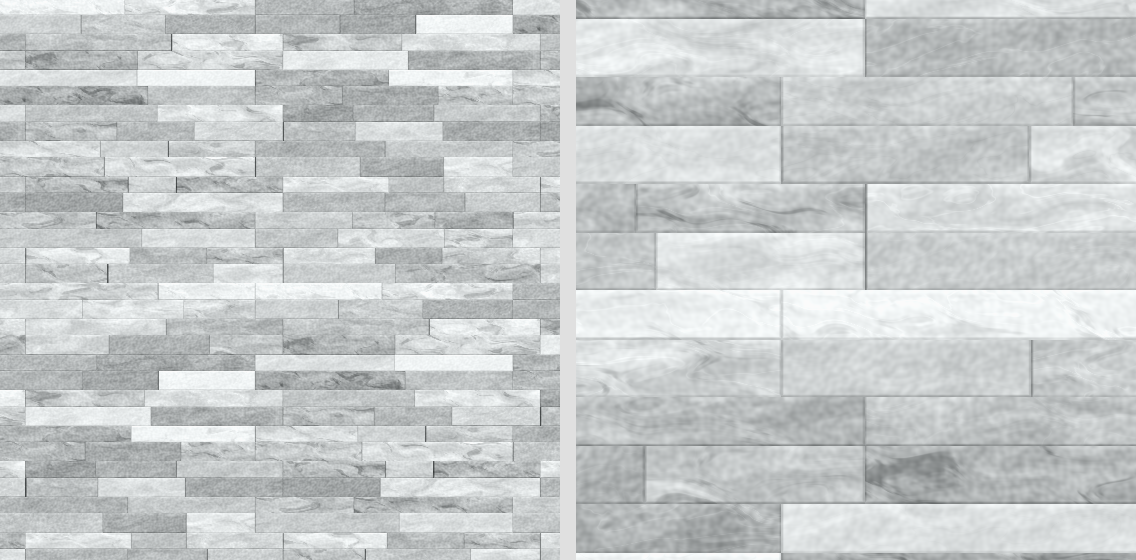
Left: the whole. Right: its middle third, enlarged.
Give the GLSL for this texture, as a three.js fragment shader.

```glsl
// Split-face ledger stone cladding: thin courses of pale grey quartzite strips.
// Interlocking panels step sideways every two courses and reuse their stones;
// each stone gets its own tone, clouding, veins and grain from gradient noise.
varying vec2 vUv;

const float PAIRS = 15.73;         // pairs of courses down the canvas
const float PAIR_OFFSET = 0.037;
const float COURSE_SPLIT = 0.46;   // share of a pair taken by its upper course
const float PANEL_WIDTH = 0.4596;
const float PANEL_STEP = 0.0495;   // sideways interlock of alternate pairs
const float PANEL_DROP = 16.0;     // courses each panel is lowered by
const float PANEL_COURSES = 36.0;
const float JOINT = 0.0017;

struct Stone {
  vec2 seed;    // identity, shared by repeats of the stone
  vec2 pos;     // position inside the course, canvas units
  vec4 edges;   // distance to left, right, top and bottom
};

float hash(vec2 p) {
  vec3 q = fract(vec3(p.xyx) * 0.1031);
  q += dot(q, q.yzx + 33.33);
  return fract((q.x + q.y) * q.z);
}

float cornerSlope(vec2 cell, vec2 offset) {
  float angle = 6.2832 * hash(cell);
  return dot(vec2(cos(angle), sin(angle)), offset);
}

float gradientNoise(vec2 p) {
  vec2 i = floor(p);
  vec2 f = p - i;
  vec2 w = f * f * f * (f * (f * 6.0 - 15.0) + 10.0);
  vec2 e = vec2(1.0, 0.0);
  float low = mix(cornerSlope(i, f), cornerSlope(i + e, f - e), w.x);
  float high = mix(cornerSlope(i + e.yx, f - e.yx), cornerSlope(i + e.xx, f - e.xx), w.x);
  return mix(low, high, w.y);
}

float fbm(vec2 p) {
  float sum = 0.0;
  float amp = 1.0;
  for (int i = 0; i < 4; i++) {
    sum += amp * gradientNoise(p);
    p = mat2(1.6, 1.2, -1.2, 1.6) * p + 11.7;
    amp *= 0.55;
  }
  return sum;
}

// Finds the course, the panel, then the stone within them
Stone locateStone(vec2 uv) {
  float q = (1.0 - uv.y) * PAIRS + PAIR_OFFSET;
  float pair = floor(q);
  float f = q - pair;
  float lower = step(COURSE_SPLIT, f);
  float top = lower * COURSE_SPLIT;
  float bottom = mix(COURSE_SPLIT, 1.0, lower);

  float x = (uv.x + 0.004 - PANEL_STEP * mod(pair, 2.0)) / PANEL_WIDTH;
  float panel = floor(x);
  float u = x - panel;
  float course = mod(2.0 * pair + lower - PANEL_DROP * panel, PANEL_COURSES);

  float count = 2.0 + step(0.45, hash(vec2(course, 71.0)));
  float left = 0.0;
  float right = 1.0;
  float index = 0.0;
  for (int i = 1; i < 3; i++) {
    float k = float(i);
    if (k < count) {
      float cut = (k + 0.5 * (hash(vec2(course, 20.0 + k)) - 0.5)) / count;
      if (u > cut) {
        left = cut;
        index = k;
      } else {
        right = min(right, cut);
      }
    }
  }
  vec2 horizontal = vec2(u - left, right - u) * PANEL_WIDTH;
  vec2 vertical = vec2(f - top, bottom - f) / PAIRS;
  return Stone(vec2(course, index), vec2(u * PANEL_WIDTH, vertical.y), vec4(horizontal, vertical));
}

// Brightness of the stone face
float stoneTone(vec2 seed, vec2 pos) {
  float pick = hash(seed + 3.7);
  float figure = hash(seed + 41.3);
  float pale = smoothstep(0.82, 0.92, pick);
  vec2 p = pos + seed * vec2(3.17, 5.39);
  p.y += (figure - 0.5) * 0.35 * pos.x;

  float warp = gradientNoise(p * vec2(22.0, 48.0));
  float cloud = fbm(p * vec2(15.0, 48.0) + 0.8 * warp);
  float smudge = smoothstep(0.12, 0.55, fbm(p * vec2(19.0, 62.0) + 1.3 * warp + 37.0));
  float vein = 1.0 - smoothstep(0.0, 0.09, abs(fbm(p * vec2(12.0, 55.0) + warp + 83.0)));
  float grain = gradientNoise(p * vec2(230.0, 250.0)) + 0.7 * gradientNoise(p * vec2(110.0, 150.0));

  float tone = 0.64 + 0.29 * pow(pick, 0.9) + 0.035 * pale;
  tone += cloud * mix(0.06, 0.16, figure) * (1.0 - 0.65 * pale);
  tone -= smudge * 0.16 * smoothstep(0.35, 0.9, figure) * (1.0 - 0.5 * pale);
  tone += vein * 0.06 * (hash(seed + 9.1) - 0.35);
  return tone + grain * mix(0.105, 0.04, pick);
}

float joint(float d, float width) {
  return 1.0 - smoothstep(0.25 * width, width, d);
}

void main() {
  Stone s = locateStone(vUv);
  float tone = stoneTone(s.seed, s.pos);

  // Fine joints, with deeper shadow where a stone stands proud
  float sideDepth = pow(hash(s.seed + 57.0), 4.0);
  float baseDepth = hash(s.seed + 63.0);
  float ragged = 0.8 + 0.6 * gradientNoise(s.pos * 45.0 + s.seed * 7.0);
  tone += 0.035 * joint(s.edges.z, 2.0 * JOINT);
  float shade = 0.12 * joint(min(s.edges.x, s.edges.y), JOINT);
  shade = max(shade, (0.14 + 0.5 * sideDepth) * joint(s.edges.x, JOINT * (1.0 + 0.8 * sideDepth)));
  shade = max(shade, ragged * mix(0.1, 0.34, baseDepth * baseDepth) * joint(s.edges.w, 1.2 * JOINT));
  tone *= 1.0 - shade;

  vec3 coolTint = vec3(-0.011, 0.004, 0.006);
  gl_FragColor = vec4(clamp(vec3(tone) + coolTint, 0.0, 0.985), 1.0);
}
```
